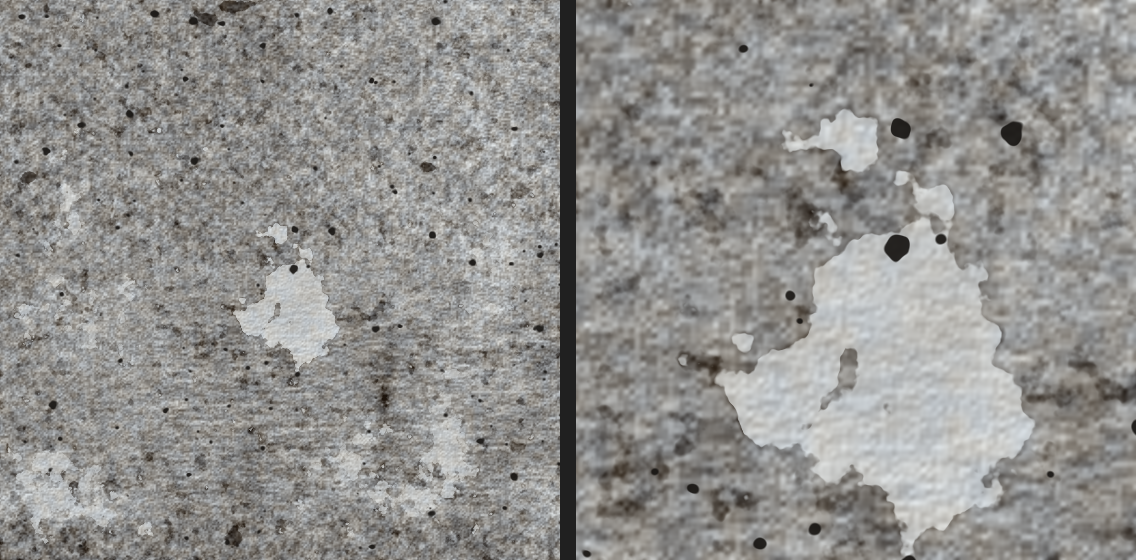
Left: the whole. Right: its middle third, enlarged.
A WebGL 1 fragment shader for this texture:

```glsl
precision highp float;
// Weathered concrete wall with sandy grain, pores, dark stains and flaking white paint.
uniform vec2 u_resolution;

float hash(vec2 p) {
  return fract(sin(dot(p, vec2(127.1, 311.7))) * 43758.5453);
}

float noise(vec2 p) {
  vec2 i = floor(p), f = fract(p);
  f = f * f * (3.0 - 2.0 * f);
  return mix(mix(hash(i), hash(i + vec2(1, 0)), f.x),
             mix(hash(i + vec2(0, 1)), hash(i + vec2(1, 1)), f.x), f.y);
}

float fbm(vec2 p) {
  float sum = 0.0, amp = 0.5;
  for (int i = 0; i < 4; i++) {
    sum += amp * noise(p);
    p = mat2(1.6, 1.2, -1.2, 1.6) * p + 7.3;
    amp *= 0.5;
  }
  return sum - 0.47;
}

// Soft elliptical spot, 1 at its center
float spot(vec2 p, vec2 center, vec2 radius) {
  vec2 q = (p - center) / radius;
  return exp(-dot(q, q));
}

// One possible round hole per grid cell
float pores(vec2 p, float cells, float chance) {
  vec2 g = p * cells, id = floor(g);
  vec2 center = 0.25 + 0.5 * vec2(hash(id + 3.1), hash(id + 8.7));
  float size = hash(id + 5.3);
  float radius = mix(0.04, 0.12, size * size);
  vec2 q = (fract(g) - center) * vec2(0.9, 1.0);
  float d = length(q) + 0.07 * (noise(p * 170.0) - 0.5);
  float soft = cells * 1.2 / u_resolution.y;
  return step(hash(id + 1.9), chance) * (1.0 - smoothstep(radius - soft, radius + soft, d));
}

// Fine sand, turning into horizontal trowel streaks lower down
float grain(vec2 p) {
  float sand = 0.42 * noise(p * 85.0) + 0.5 * noise(p * 165.0 + 4.0);
  float streaks = 0.4 * noise(p * vec2(28.0, 150.0)) + 0.5 * noise(p * vec2(85.0, 210.0));
  float trowel = smoothstep(0.62, 0.4, p.y) * smoothstep(0.05, 0.12, p.y);
  trowel *= 0.35 + 0.5 * smoothstep(0.1, 0.35, p.x);
  return mix(sand, streaks, trowel) + 0.45 * noise(p * 300.0) - 0.68;
}

void main() {
  vec2 p = gl_FragCoord.xy / u_resolution.y;
  float ragged = fbm(p * 22.0);
  float crumbs = fbm(p * 60.0 + 11.0);
  float g = grain(p);
  float relief = g - grain(p + vec2(-0.0015, 0.002));

  // Bare concrete: broad mottling, grain and pits
  float tone = 0.55 + 0.85 * g + 0.22 * relief;
  tone += 0.3 * fbm(p * vec2(7.0, 2.5)) + 0.3 * ragged;
  tone -= 0.4 * smoothstep(0.1, 0.26, crumbs);
  tone += 0.1 * smoothstep(0.5, 1.0, p.x) * smoothstep(0.35, 0.6, p.y);
  tone -= 0.1 * spot(p, vec2(0.35, 0.75), vec2(0.2, 0.25));
  tone -= 0.1 * smoothstep(0.085, 0.06, p.y);

  // Vertical damp stains
  float stain = spot(p, vec2(0.69, 0.35), vec2(0.02, 0.09));
  stain += 0.8 * spot(p, vec2(0.75, 0.32), vec2(0.015, 0.08));
  stain += 0.7 * spot(p, vec2(0.52, 0.34), vec2(0.025, 0.035));
  stain += 0.5 * spot(p, vec2(0.45, 0.22), vec2(0.025, 0.12));
  stain += 0.7 * spot(p, vec2(0.69, 0.17), vec2(0.02, 0.09));
  tone -= stain * (0.32 + 1.2 * crumbs);

  // Worn paint: crumbling areas around one solid patch
  float worn = spot(p, vec2(0.13, 0.13), vec2(0.13, 0.09));
  worn = max(worn, 0.8 * spot(p, vec2(0.14, 0.42), vec2(0.13, 0.08)));
  worn = max(worn, 0.8 * spot(p, vec2(0.11, 0.63), vec2(0.05, 0.17)));
  worn = max(worn, 0.85 * spot(p, vec2(0.60, 0.18), vec2(0.09, 0.13)));
  worn = max(worn, spot(p, vec2(0.80, 0.22), vec2(0.06, 0.15)));
  worn = max(worn, spot(p, vec2(0.74, 0.12), vec2(0.10, 0.05)));
  worn = max(worn, 0.55 * spot(p, vec2(0.87, 0.53), vec2(0.08, 0.15)));
  float haze = spot(p, vec2(0.0, 0.1), vec2(0.18, 0.025)) + spot(p, vec2(1.0, 0.11), vec2(0.06, 0.06));
  tone += 0.1 * worn + 0.32 * haze;
  tone -= 0.6 * worn * smoothstep(0.07, 0.2, fbm(p * 45.0 + 31.0));
  float flakes = smoothstep(0.0, 0.07, 0.4 * worn + 0.65 * ragged + 0.9 * crumbs - 0.34);

  vec2 q = p + 0.05 * vec2(fbm(p * 13.0 + 2.0), fbm(p * 13.0 + 9.0));
  float body = 1.0 - length((q - vec2(0.53 - 0.25 * (q.y - 0.46), 0.47)) / vec2(0.055, 0.095));
  float wing = 1.0 - length((q - vec2(0.455, 0.455)) / vec2(0.03, 0.035));
  float patchEdge = max(body, wing) + 1.7 * ragged + 0.8 * crumbs;
  float solid = smoothstep(0.0, 0.07, patchEdge);
  float rim = smoothstep(-0.14, 0.0, patchEdge) * (1.0 - solid);
  tone -= 0.15 * rim;
  tone = mix(tone, 0.92 + 0.3 * g + 0.3 * relief + 0.25 * ragged, max(solid, 0.88 * flakes));

  // Pores and larger broken chips
  float hole = max(pores(p, 16.0, 0.24), pores(p + 0.37, 34.0, 0.06));
  float chips = spot(p, vec2(0.37, 0.967), vec2(0.03, 0.02));
  chips = max(chips, spot(p, vec2(0.42, 0.99), vec2(0.04, 0.012)));
  chips = max(chips, spot(p, vec2(0.42, 0.04), vec2(0.022, 0.022)));
  chips = max(chips, 0.8 * spot(p, vec2(0.055, 0.685), vec2(0.018, 0.015)));
  chips = max(chips, 0.8 * spot(p, vec2(0.76, 0.7), vec2(0.03, 0.015)));
  chips = smoothstep(0.5, 0.68, chips + 1.1 * crumbs + 0.5 * ragged);
  tone = mix(tone, -0.2 + 0.6 * g, 0.85 * chips);

  vec3 color = mix(vec3(0.32, 0.30, 0.28), vec3(0.79, 0.80, 0.80), clamp(tone, -0.45, 1.2));
  color += (noise(p * 75.0 + 20.0) - 0.5) * vec3(0.035, 0.005, -0.035);
  color = mix(color, vec3(0.09, 0.08, 0.07), 0.92 * hole);
  gl_FragColor = vec4(color, 1.0);
}
```
